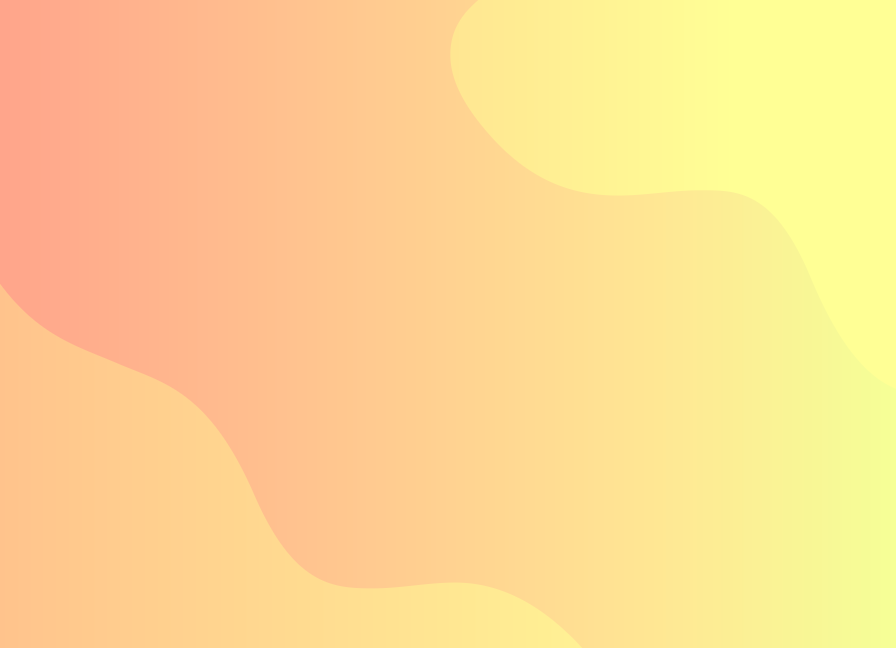
A WebGL 1 fragment shader for this background:

```glsl
precision highp float;
// Warm horizontal gradient from coral to lime, overlaid by two flat wavy panels:
// one in the lower left, one in the upper right. Each wavy border is a chain of
// cubic Hermite spans, and its slope turns height differences into distances.

uniform vec2 u_resolution;

// Knots hold position, value and slope. Returns (value, slope) at x,
// continuing along the end tangents outside the span.
vec2 span(float x, vec3 a, vec3 b) {
  float width = b.x - a.x;
  float inside = clamp(x, a.x, b.x);
  float t = (inside - a.x) / width;
  float rise = b.y - a.y;
  float bend = a.z * width;
  float c2 = 3.0 * rise - 2.0 * bend - b.z * width;
  float c3 = bend + b.z * width - 2.0 * rise;
  float slope = (bend + t * (2.0 * c2 + 3.0 * c3 * t)) / width;
  float value = a.y + t * (bend + t * (c2 + t * c3));
  return vec2(value + slope * (x - inside), slope);
}

vec2 lowerEdge(float x) {
  vec3 shoulder = vec3(0.1302, 0.4049, 0.43);
  vec3 steep = vec3(0.2839, 0.5521, 2.3);
  vec3 trough = vec3(0.4167, 0.6562, 0.0);
  vec3 crest = vec3(0.5078, 0.6497, 0.0);
  if (x < shoulder.x) return span(x, vec3(0.0, 0.3164, 1.35), shoulder);
  if (x < steep.x) return span(x, shoulder, steep);
  if (x < trough.x) return span(x, steep, trough);
  if (x < crest.x) return span(x, trough, crest);
  return span(x, crest, vec3(0.651, 0.724, 1.1));
}

vec2 upperEdge(float x) {
  vec3 trough = vec3(0.6901, 0.2181, 0.0);
  vec3 crest = vec3(0.7812, 0.2122, 0.0);
  vec3 steep = vec3(0.9049, 0.3099, 2.4);
  if (x < trough.x) return span(x, vec3(0.5339, 0.1354, 1.28), trough);
  if (x < crest.x) return span(x, trough, crest);
  if (x < steep.x) return span(x, crest, steep);
  return span(x, steep, vec3(1.0, 0.4336, 0.4));
}

// Rounded left side of the upper panel: x as a function of y.
vec2 sideEdge(float y) {
  vec3 bulge = vec3(0.0612, 0.5026, 0.0);
  if (y < bulge.x) return span(y, vec3(0.0, 0.5339, -1.2), bulge);
  return span(y, bulge, vec3(0.1354, 0.5339, 0.78));
}

// Approximate signed distance of a coordinate beyond an edge.
float beyond(float coord, vec2 edge) {
  return (coord - edge.x) / sqrt(1.0 + edge.y * edge.y);
}

float coverage(float d) {
  return clamp(d * u_resolution.x + 0.5, 0.0, 1.0);
}

void main() {
  // Canvas widths, with y running down from the top
  vec2 uv = gl_FragCoord.xy / u_resolution;
  vec2 p = vec2(uv.x, (1.0 - uv.y) * 0.7227);

  // Backdrop
  vec3 color = mix(vec3(1.0, 0.645, 0.545), vec3(1.0, 1.0, 0.59), p.x);
  color.r -= 0.035 * smoothstep(0.7, 1.0, p.x);

  // Lower left panel
  vec3 apricot = mix(vec3(1.0, 0.765, 0.55), vec3(1.0, 0.945, 0.58), p.x / 0.65);
  color = mix(color, apricot, coverage(beyond(p.y, lowerEdge(p.x))));

  // Upper right panel
  float lemonShade = clamp((p.x - 0.5) / 0.32, 0.0, 1.0);
  vec3 lemon = mix(vec3(1.0, 0.9, 0.57), vec3(1.0, 1.0, 0.585), lemonShade);
  float panel = min(-beyond(p.y, upperEdge(p.x)), beyond(p.x, sideEdge(p.y)));
  color = mix(color, lemon, coverage(panel));

  gl_FragColor = vec4(color, 1.0);
}
```
